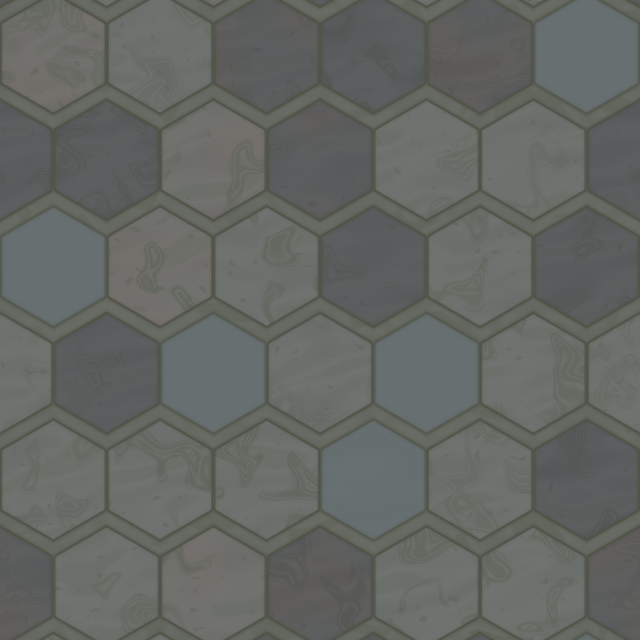
A WebGL 1 fragment shader for this texture:

```glsl
precision highp float;
// Muted stone hexagon tiles in staggered rows, with wide slanted grout and thin upright joints.

uniform vec2 u_resolution;

const float REPEATS = 6.0;        // tiles across and rows down
const float APOTHEM = 0.491;      // half tile width, in cells
const float CORNER = 0.018;       // corner rounding
const float LINE_HALF = 0.005;    // half width of the dark outline
const float LINE_SOFT = 0.012;    // outline fade
const float GROUT_SHADE = 0.045;  // width of shade beside tiles

const float PLAIN_SHARE = 0.20;   // cumulative shares of tile kinds
const float DARK_SHARE = 0.44;
const float WARM_SHARE = 0.62;

const vec3 PALE = vec3(0.432, 0.448, 0.432);
const vec3 WARM = vec3(0.452, 0.437, 0.424);
const vec3 PLAIN = vec3(0.402, 0.436, 0.438);
const vec3 DARK = vec3(0.356, 0.368, 0.368);
const vec3 DARK_WARM = vec3(0.376, 0.368, 0.360);
const vec3 STAIN = vec3(0.368, 0.388, 0.350);
const vec3 DARK_STAIN = vec3(0.325, 0.335, 0.325);
const vec3 GROUT = vec3(0.400, 0.418, 0.388);
const vec3 OUTLINE = vec3(0.315, 0.325, 0.275);

vec2 hash2(vec2 p) {
  vec3 q = fract(p.xyx * vec3(0.1031, 0.1030, 0.0973));
  q += dot(q, q.yzx + 33.33);
  return fract((q.xx + q.yz) * q.zy);
}

float cornerDot(vec2 i, vec2 f, vec2 corner) {
  return dot(hash2(i + corner) * 2.0 - 1.0, f - corner);
}

float gradientNoise(vec2 p) {
  vec2 i = floor(p), f = fract(p);
  vec2 u = f * f * f * (f * (f * 6.0 - 15.0) + 10.0);
  float low = mix(cornerDot(i, f, vec2(0, 0)), cornerDot(i, f, vec2(1, 0)), u.x);
  float high = mix(cornerDot(i, f, vec2(0, 1)), cornerDot(i, f, vec2(1, 1)), u.x);
  return mix(low, high, u.y);
}

vec2 warp(vec2 p) {
  return vec2(gradientNoise(p), gradientNoise(p + 17.3));
}

// Signed distance to a pointy-topped hexagon with slightly rounded corners
float hexagon(vec2 p) {
  p = abs(p);
  float side = p.x;
  float slant = dot(p, vec2(0.5, 0.8660254));
  float blend = max(CORNER - abs(side - slant), 0.0);
  return max(side, slant) + blend * blend / (4.0 * CORNER) - APOTHEM;
}

// Stone face: soft streaks, swirled stains with contour rims, small specks
vec3 stone(vec2 local, vec2 id) {
  float kind = hash2(id + 3.7).x;
  vec2 seed = hash2(id + 41.0);
  vec2 p = local + seed * 60.0;
  float streak = gradientNoise(vec2(p.x * 1.2, p.y * 4.5 - p.x * 1.1) + 0.7 * warp(p * 1.8));
  if (kind < PLAIN_SHARE) return PLAIN + 0.012 * streak * step(0.7, seed.x);

  bool isDark = kind < DARK_SHARE;
  float tint = smoothstep(-0.25, 0.3, gradientNoise(p * 1.4 + 9.0));
  vec3 color = mix(PALE, WARM, kind < WARM_SHARE ? 0.35 + 0.65 * tint : 0.15 * tint);
  if (isDark) color = mix(DARK, DARK_WARM, tint * step(0.4, seed.y));
  vec3 stain = isDark ? DARK_STAIN : STAIN;

  color += 0.045 * streak;
  color = mix(color, stain, 0.35 * smoothstep(0.08, 0.32, streak));
  float swirl = gradientNoise(p * 2.3 + 1.1 * warp(p * 2.8));
  float patchMask = smoothstep(0.10, 0.15, swirl);
  float rings = 0.5 + 0.5 * cos(swirl * 62.0 + 5.0 * streak);
  float strength = mix(0.3, 0.8, seed.x);
  color = mix(color, stain, patchMask * strength * (0.4 + 0.5 * rings));
  color += 0.012 * patchMask * smoothstep(0.85, 1.0, 1.0 - rings);

  float speck = smoothstep(0.30, 0.46, gradientNoise(p * vec2(10.0, 12.0) + 0.8 * warp(p * 7.0)));
  return mix(color, stain, 0.5 * speck);
}

void main() {
  float canvas = min(u_resolution.x, u_resolution.y);
  vec2 p = gl_FragCoord.xy / canvas * REPEATS;
  float pixel = REPEATS / canvas;

  // Nearest tile among this row and the rows that interlock with it
  float edge = 10.0;
  vec2 local = vec2(0.0), id = vec2(0.0);
  for (int k = -1; k <= 1; k++) {
    float row = floor(p.y) + float(k);
    float shift = 0.5 * (1.0 - mod(row, 2.0));
    float column = floor(p.x + shift);
    vec2 offset = p - vec2(column + 0.5 - shift, row + 0.5);
    float d = hexagon(offset);
    if (d < edge) {
      edge = d;
      local = offset;
      id = mod(vec2(column, row), REPEATS);
    }
  }

  // Grout with streaked wear and shade next to the tiles
  float wear = gradientNoise(p * vec2(2.5, 4.0) + 1.2 * warp(p * 2.0));
  vec3 grout = GROUT + 0.035 * wear;
  grout = mix(grout, STAIN, 0.6 * smoothstep(0.12, 0.3, wear));
  grout = mix(OUTLINE, grout, 0.55 + 0.45 * smoothstep(0.0, GROUT_SHADE, edge));

  // Tile face, slightly dulled at the rim, then its dark outline
  vec3 face = stone(local, id) * (1.0 - 0.05 * smoothstep(-0.05, 0.0, edge));
  vec3 color = mix(face, grout, smoothstep(-pixel, pixel, edge));
  float plain = step(hash2(id + 3.7).x, PLAIN_SHARE);
  float outline = 1.0 - smoothstep(LINE_HALF, LINE_HALF + max(LINE_SOFT, pixel), abs(edge));
  color = mix(color, OUTLINE, outline * mix(0.85, 0.6, plain));
  gl_FragColor = vec4(color, 1.0);
}
```
